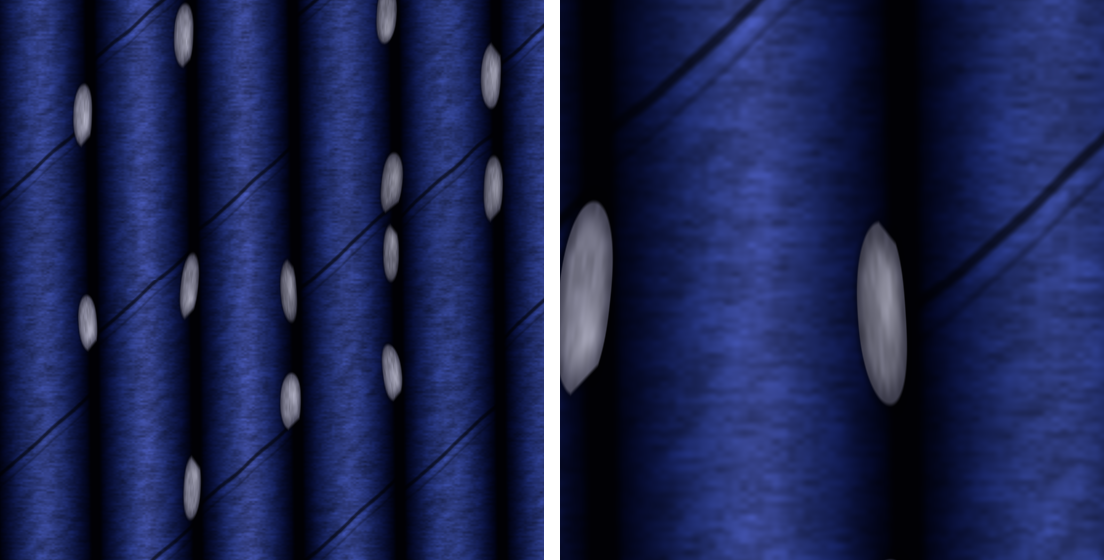
Left, the full canvas; right, a detail of the centre.
A WebGL 1 fragment shader for this pattern:

```glsl
precision highp float;
// Rows of dark blue paper straws with spiral seams and pale rice grains in the gaps.
uniform vec2 u_resolution;

const float PITCH = 0.1813;

float hash(vec2 p) {
  return fract(sin(dot(p, vec2(127.1, 311.7))) * 43758.5453);
}

float noise(vec2 p) {
  vec2 i = floor(p), f = fract(p);
  f = f * f * (3.0 - 2.0 * f);
  return mix(mix(hash(i), hash(i + vec2(1.0, 0.0)), f.x),
             mix(hash(i + vec2(0.0, 1.0)), hash(i + vec2(1.0, 1.0)), f.x), f.y);
}

// Centre of a gap; the straws lean slightly.
float gapX(float gap, float y) {
  return 0.172 - 0.012 * y + PITCH * gap;
}

// Top grain height, spacing and grain count of each gap.
vec3 grainRun(float gap) {
  if (gap < 0.5) return vec3(0.794, 0.371, 2.0);
  if (gap < 1.5) return vec3(0.937, 0.404, 3.0);
  if (gap < 2.5) return vec3(0.480, 0.197, 2.0);
  if (gap < 3.5) return vec3(0.974, 0.213, 4.0);
  return vec3(0.865, 0.202, 2.0);
}

vec3 straw(vec2 p) {
  float across = (p.x - gapX(0.0, p.y)) / PITCH + 1.0;
  float id = floor(across), f = across - id;
  float tone = hash(vec2(id, 4.0));

  // Rounded body with a soft violet sheen
  float round_ = max(cos(3.14159 * (f - 0.5)), 0.0);
  vec3 color = vec3(0.165, 0.22, 0.48) * pow(vec3(round_), vec3(2.2, 1.8, 1.15));
  float sheen = exp(-pow((f - 0.52) / 0.12, 2.0));
  color += vec3(0.055, 0.05, 0.08) * sheen * tone;

  // Paper fibres and blotches
  float fibres = noise(p * vec2(55.0, 240.0) + id * 7.0) - 0.5;
  float grit = noise(p * vec2(210.0, 290.0)) - 0.5;
  float blotch = noise(vec2(p.x - p.y, p.x + p.y) * vec2(60.0, 28.0) + id * 3.0) - 0.5;
  color *= 1.0 + 0.26 * fibres + 0.2 * grit + 0.3 * blotch;

  // Spiral seam, alternating in phase between neighbours
  float phase = mix(0.600, 0.923, mod(id, 2.0)) - 0.044 * sin(id * 1.7 - 0.7);
  float wobble = 0.006 * (noise(vec2(f * 5.0, id + floor(p.y * 2.0))) - 0.5);
  float rise = p.y - phase - 0.16 * f + wobble;
  float seam = mod(rise + 0.244, 0.488) - 0.244;
  float crease = 1.0 - smoothstep(0.001, 0.007, abs(seam));
  float ridge = 1.0 - smoothstep(0.0, 0.008, abs(seam + 0.011));
  float fold = 1.0 - smoothstep(0.0, 0.005, abs(seam + 0.022));
  color *= 1.0 - 0.6 * crease + 0.16 * ridge - 0.22 * fold;

  // Black gap between straws
  float gapDistance = min(f, 1.0 - f);
  return mix(vec3(0.004, 0.005, 0.018), color, smoothstep(0.025, 0.075, gapDistance));
}

// Lays one tapered translucent grain over the colour.
vec3 addGrain(vec3 color, vec2 q, vec2 seed) {
  float a = (hash(seed) - 0.5) * 0.24;
  q = mat2(cos(a), sin(a), -sin(a), cos(a)) * q;
  vec2 size = vec2(0.0135 + 0.005 * hash(seed + 2.3), 0.049 + 0.009 * hash(seed + 5.1));
  vec2 u = q / size;
  u.x += 0.14 * (hash(seed + 8.7) - 0.5) * (1.0 - 2.0 * u.y * u.y);
  float r = sqrt(u.x * u.x + pow(abs(u.y), 2.4));

  // One end is chipped at a slant
  float chipSide = hash(seed + 1.9) < 0.5 ? -1.0 : 1.0;
  float chip = u.y * chipSide + 0.35 * u.x + 0.12 - 0.12 * hash(seed + 3.3);
  r = max(r, chip);

  float pixel = 1.0 / (u_resolution.y * size.x);
  float cover = 1.0 - smoothstep(1.0 - pixel, 1.0 + pixel, r);
  color *= 0.65 + 0.35 * smoothstep(0.95, 1.25, r);

  vec3 body = mix(vec3(0.45, 0.45, 0.52), vec3(0.27, 0.27, 0.34), smoothstep(0.55, 1.0, r));
  body *= 0.86 + 0.24 * hash(seed + 6.2);
  body *= 0.9 + 0.2 * noise(q * vec2(420.0, 90.0) + seed * 9.0);
  vec2 glint = u - vec2(0.25, 1.2 * hash(seed + 4.4) - 0.6);
  body += 0.16 * exp(-dot(glint, glint) * 5.0);
  return mix(color, body, cover);
}

void main() {
  vec2 p = gl_FragCoord.xy / u_resolution.y;
  vec3 color = straw(p);

  // Grains run down each gap, the odd ones sagging
  for (int g = 0; g < 5; g++) {
    float gap = float(g);
    vec3 run = grainRun(gap);
    for (int n = 0; n < 4; n++) {
      float k = float(n);
      if (k < run.z) {
        float sag = 0.044 * mod(k, 2.0) * (run.z - 1.0 - k);
        float y = run.x - run.y * k - sag;
        vec2 seed = vec2(gap + 1.0, k + 1.0);
        float x = gapX(gap, y) - 0.008 - 0.007 * hash(seed + 7.5);
        color = addGrain(color, p - vec2(x, y), seed);
      }
    }
  }
  gl_FragColor = vec4(color, 1.0);
}
```
